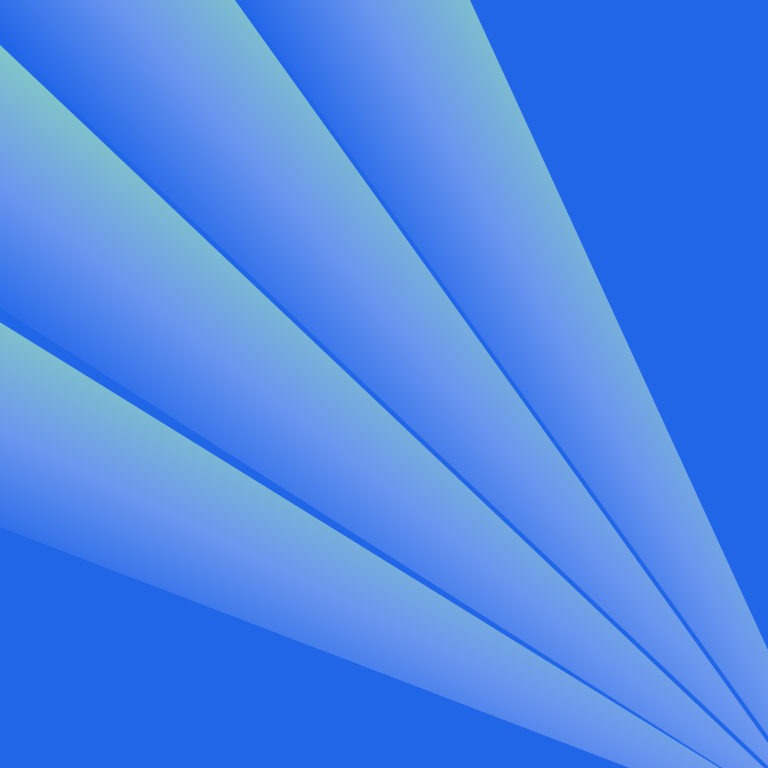
This background is drawn by a three.js fragment shader. Its source:

```glsl
varying vec2 vUv;

const vec3 DEEP_BLUE = vec3(0.135, 0.400, 0.910);
const vec3 PERIWINKLE = vec3(0.420, 0.590, 0.935);
const vec3 TEAL = vec3(0.510, 0.780, 0.780);

const vec2 PIVOT = vec2(1.1263, -0.1172);
const float GRADIENT_REACH = 0.143;

// Signed distance to a ray leaving the pivot toward the upper left
float rayDistance(vec2 p, float angle, float shift) {
  return dot(p - PIVOT, vec2(sin(angle), cos(angle))) - shift;
}

float softStep(float distance, float softness) {
  return smoothstep(-softness, softness, distance);
}

// Three-stop ramp, with t running from -1 to 1 across the beam
vec3 beamColor(float t) {
  vec3 outer = t < 0.0 ? DEEP_BLUE : TEAL;
  return mix(PERIWINKLE, outer, min(abs(t), 1.0));
}

// Coverage of the wedge between two rays
float wedge(vec2 p, vec2 angles, vec2 shifts, float softness) {
  float aboveLow = softStep(rayDistance(p, angles.x, shifts.x), softness);
  float belowHigh = softStep(-rayDistance(p, angles.y, shifts.y), softness);
  return aboveLow * belowHigh;
}

void main() {
  float softness = 0.7 * max(fwidth(vUv.x), fwidth(vUv.y));

  // Edge angles in radians and small offsets from the pivot, one per beam
  vec4 lowAngles = vec4(0.3653, 0.5672, 0.7587, 0.9484);
  vec4 highAngles = vec4(0.5545, 0.7577, 0.9484, 1.1409);
  vec4 lowShifts = vec4(0.0, -0.001, 0.0, -0.010);
  vec4 highShifts = vec4(0.0, -0.005, -0.0153, -0.0019);

  // Fan of beams over the flat ground
  vec3 color = DEEP_BLUE;
  for (int i = 0; i < 4; i++) {
    vec2 angles = vec2(lowAngles[i], highAngles[i]);
    vec2 shifts = vec2(lowShifts[i], highShifts[i]);
    float axisAngle = 0.5 * (angles.x + angles.y);
    float t = rayDistance(vUv, axisAngle, 0.0) / GRADIENT_REACH;
    color = mix(color, beamColor(t), wedge(vUv, angles, shifts, softness));
  }

  gl_FragColor = vec4(color, 1.0);
}
```
